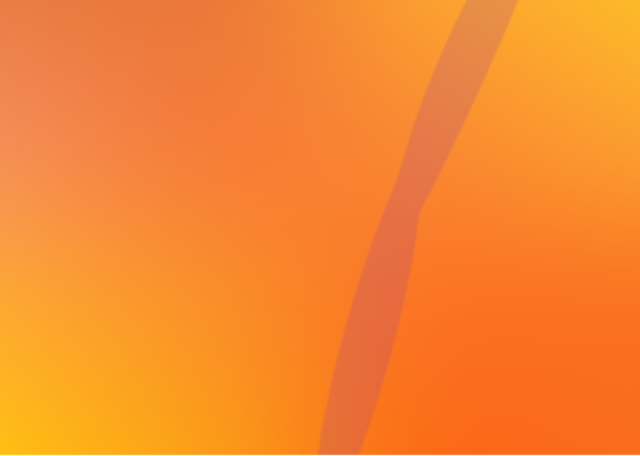
A WebGL 2 fragment shader for this background:

```glsl
#version 300 es
precision highp float;

uniform vec2 u_resolution;
out vec4 fragColor;

const vec3 RIBBON_TINT = vec3(0.62, 0.24, 0.60);
const vec3 RIM_COLOR = vec3(1.0, 0.93, 0.85);
const float RIBBON_OPACITY = 0.22;
const float EDGE_SOFTNESS = 0.0035;

// Cubic from p to q with end slopes m and n
vec3 hermite(vec3 p, vec3 m, vec3 q, vec3 n, float t) {
    float u = 1.0 - t;
    return p * (1.0 + 2.0 * t) * u * u + m * t * u * u
         + q * t * t * (3.0 - 2.0 * t) - n * t * t * u;
}

// Smooth spline through four colours spaced evenly over t = 0..1
vec3 splineRamp(vec3 a, vec3 b, vec3 c, vec3 d, float t) {
    float s = 3.0 * t;
    vec3 slopeB = 0.5 * (c - a);
    vec3 slopeC = 0.5 * (d - b);
    if (s < 1.0) return hermite(a, b - a, b, slopeB, s);
    if (s < 2.0) return hermite(b, slopeB, c, slopeC, s - 1.0);
    return hermite(c, slopeC, d, d - c, s - 2.0);
}

// Gradient mesh: four vertical ramps blended from left to right
vec3 warmGradient(vec2 uv) {
    vec3 left = splineRamp(vec3(1.00, 0.75, 0.07), vec3(0.99, 0.66, 0.20),
                           vec3(0.96, 0.56, 0.33), vec3(0.91, 0.49, 0.27), uv.y);
    vec3 midLeft = splineRamp(vec3(0.985, 0.61, 0.09), vec3(0.98, 0.56, 0.16),
                              vec3(0.965, 0.495, 0.22), vec3(0.925, 0.475, 0.22), uv.y);
    vec3 midRight = splineRamp(vec3(0.985, 0.425, 0.09), vec3(0.985, 0.455, 0.14),
                               vec3(0.98, 0.535, 0.19), vec3(0.985, 0.62, 0.19), uv.y);
    vec3 right = splineRamp(vec3(0.98, 0.42, 0.11), vec3(0.98, 0.455, 0.13),
                            vec3(0.985, 0.61, 0.18), vec3(0.99, 0.73, 0.16), uv.y);
    return splineRamp(left, midLeft, midRight, right, uv.x);
}

// Parabolic arc between two x positions, pushed sideways by bulge
float arc(float from, float to, float bulge, float t) {
    return mix(from, to, t) + 4.0 * bulge * t * (1.0 - t);
}

// Ribbon side: lower and upper arcs eased together around the knee
float ribbonSide(float bottom, vec2 knee, float top, vec2 bulge, float ease, float y) {
    float lower = arc(bottom, knee.x, bulge.x, y / knee.y);
    float upper = arc(knee.x, top, bulge.y, (y - knee.y) / (1.0 - knee.y));
    return mix(lower, upper, smoothstep(knee.y - ease, knee.y + ease, y));
}

// Soft coverage of the span between two x positions
float spanMask(float x, float start, float end, float softness) {
    return smoothstep(-softness, softness, x - start)
         * smoothstep(-softness, softness, end - x);
}

void main() {
    vec2 uv = gl_FragCoord.xy / u_resolution;
    vec3 color = warmGradient(uv);

    // Translucent curved ribbon
    float start = ribbonSide(0.496, vec2(0.622, 0.615), 0.729, vec2(-0.0143, -0.0078), 0.10, uv.y);
    float end = ribbonSide(0.560, vec2(0.656, 0.533), 0.810, vec2(0.011, 0.004), 0.05, uv.y);
    float coverage = spanMask(uv.x, start, end, EDGE_SOFTNESS);
    color = mix(color, RIBBON_TINT, RIBBON_OPACITY * coverage);

    // Pale hairline along the lower rim
    float rim = 1.0 - smoothstep(0.0015, 0.0040, uv.y);
    color = mix(color, RIM_COLOR, rim);

    fragColor = vec4(clamp(color, 0.0, 1.0), 1.0);
}
```
